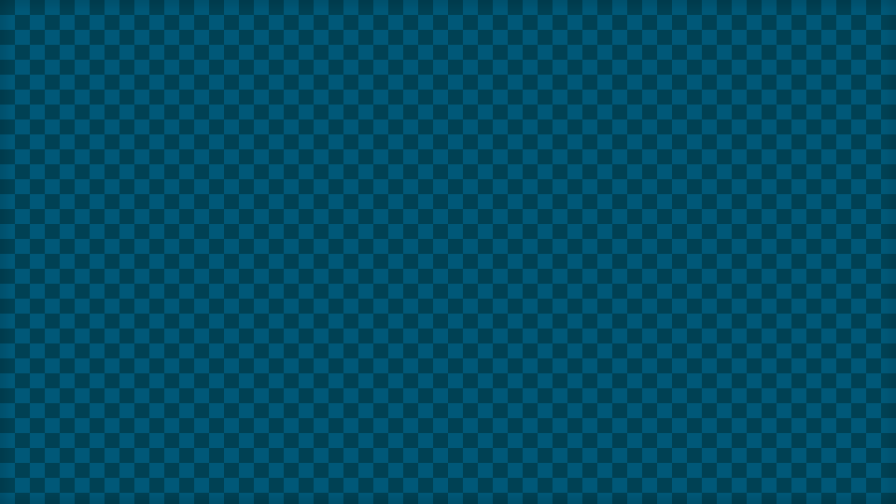
Give the GLSL for this pattern, as a Shadertoy shader.

```glsl
// Two-tone teal checkerboard, anchored at the top left, with a faint shadow along the border.
#define CELLS_ACROSS 60.0
#define LIGHT_TEAL vec3(0.0, 0.346, 0.470)
#define DARK_TEAL vec3(0.0, 0.255, 0.330)
#define SHADOW_WIDTH 0.020
#define SHADOW_STRENGTH 0.09

// Square wave of period 2 per axis: +1 in even cells, -1 in odd ones, box filtered.
vec2 squareWave(vec2 p, float pixel) {
    vec2 edgeDistance = 0.5 - abs(mod(p + 0.5, 2.0) - 1.0);
    return clamp(edgeDistance / (0.5 * pixel), -1.0, 1.0);
}

// Shadow that fades inwards from one pair of opposite borders.
float borderShadow(float borderDistance) {
    float fade = 1.0 - smoothstep(0.0, SHADOW_WIDTH, borderDistance);
    return 1.0 - SHADOW_STRENGTH * fade * fade;
}

void mainImage(out vec4 fragColor, in vec2 fragCoord) {
    // Canvas width is one unit; y runs down from the top.
    vec2 size = vec2(1.0, iResolution.y / iResolution.x);
    vec2 uv = fragCoord / iResolution.x;
    uv.y = size.y - uv.y;

    // Checks: cells of even parity are dark.
    vec2 wave = squareWave(uv * CELLS_ACROSS, CELLS_ACROSS / iResolution.x);
    float darkCell = 0.5 + 0.5 * wave.x * wave.y;
    vec3 color = mix(LIGHT_TEAL, DARK_TEAL, darkCell);

    // Border shadow
    vec2 border = min(uv, size - uv);
    color *= borderShadow(border.x) * borderShadow(border.y);

    fragColor = vec4(color, 1.0);
}
```
